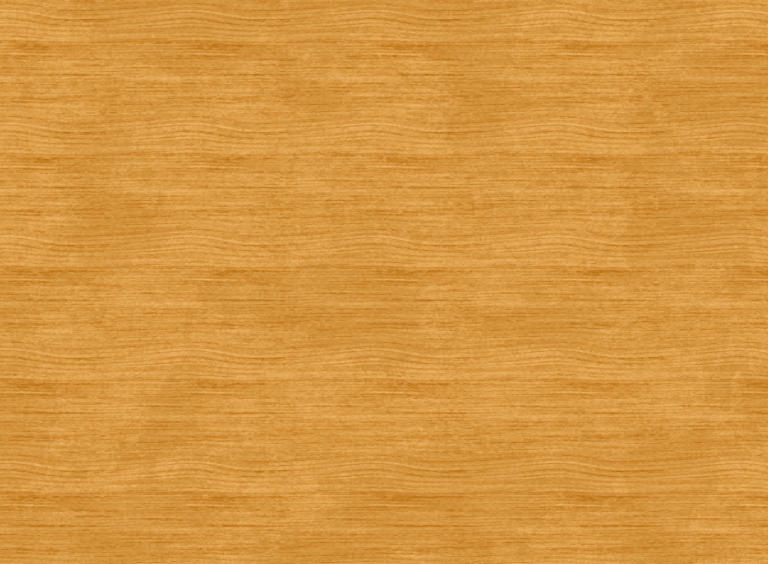
Write a Shadertoy shader that draws this texture.

```glsl
const float TAU = 6.2831853;

float hash(vec2 p) {
    vec3 q = fract(p.xyx * vec3(0.1031, 0.1030, 0.0973));
    q += dot(q, q.yzx + 33.33);
    return fract((q.x + q.y) * q.z);
}

// Value noise that repeats after a whole number of cells
float noise(vec2 p, vec2 period) {
    vec2 i = floor(p), f = fract(p);
    f = f * f * (3.0 - 2.0 * f);
    vec2 a = mod(i, period), b = mod(i + 1.0, period);
    return mix(mix(hash(a), hash(vec2(b.x, a.y)), f.x),
               mix(hash(vec2(a.x, b.y)), hash(b), f.x), f.y);
}

float fbm(vec2 p, float gain) {
    float sum = 0.0, total = 0.0, amp = 1.0;
    for (int i = 0; i < 6; i++) {
        sum += amp * noise(p, vec2(997.0));
        total += amp;
        p = mat2(1.6, 1.2, -1.2, 1.6) * p + 17.3;
        amp *= gain;
    }
    return sum / total;
}

// Grain threads, centred on zero, in cells of one tile
float threads(vec2 tile, vec2 cells) {
    return noise(tile * cells + cells.y * 0.37, cells) - 0.5;
}

// Signed distance to a height that recurs in every grain tile
float tileOffset(float y, float height) {
    return (fract((y - height) / 0.2 + 0.5) - 0.5) * 0.2;
}

float line(float d, float width) {
    return exp(-d * d / (width * width));
}

void mainImage(out vec4 fragColor, in vec2 fragCoord) {
    vec2 p = fragCoord / iResolution.y;

    // Bend the grain into shallow crests along one band of each tile
    float phase = TAU * p.x / 0.325;
    float band = line(tileOffset(p.y, 0.172), 0.032);
    float bend = 0.0048 * cos(phase) + 0.0013 * sin(2.0 * phase + 0.7);
    float ripple = 0.0007 * sin(phase + 2.0) + 0.0003 * sin(3.0 * phase);
    float y = p.y - bend * band - ripple;

    // Long hairline threads over faint broader bands
    vec2 tile = vec2(p.x / 0.325, y / 0.2);
    float grain = 0.4 * threads(tile, vec2(1.0, 8.0));
    grain += 0.5 * threads(tile, vec2(2.0, 23.0));
    grain += 1.5 * threads(tile, vec2(2.0, 47.0));
    grain += 2.3 * threads(tile, vec2(3.0, 73.0));

    // Sparse dark hairlines broken into dashes
    float dark = threads(tile + 0.31, vec2(3.0, 61.0));
    float gaps = noise(vec2(p.x * 110.0, y * 290.0), vec2(997.0));
    grain -= 1.7 * smoothstep(0.12, 0.32, dark) * smoothstep(0.15, 0.6, gaps);

    // Specks stretched a little along the grain
    float specks = noise(vec2(p.x * 230.0, y * 373.0) + 31.0, vec2(997.0));
    grain += 1.7 * (specks - 0.5);

    // Dark creases beneath the crests, with pale edges
    float crest = smoothstep(-0.5, 0.8, cos(phase - 0.4));
    grain -= 2.0 * crest * line(tileOffset(y, 0.172), 0.0012);
    grain += 1.4 * crest * line(tileOffset(y, 0.1752), 0.0014);
    grain -= 1.3 * (1.0 - crest) * line(tileOffset(y, 0.186), 0.0011);
    grain -= 1.0 * crest * line(tileOffset(y, 0.161), 0.0011);

    // Broken pale threads
    float dash = smoothstep(0.2, 1.0, cos(phase - 1.1));
    grain += 2.4 * dash * line(tileOffset(y, 0.104), 0.0013);
    grain += 1.4 * (1.0 - dash) * gaps * line(tileOffset(y, 0.098), 0.0012);

    // Stains eaten away at their edges by fine crumbs
    float cloud = fbm(p * vec2(6.0, 7.0) + 8.0, 0.6);
    float crumbs = fbm(p * vec2(42.0, 66.0) + 71.0, 0.85);
    float ragged = cloud + 0.55 * (crumbs - 0.5) - 0.04 * (p.y - 0.5);
    float stain = 1.0 - smoothstep(0.467, 0.497, ragged);

    // Small scattered flecks, gathered in loose patches
    float patches = smoothstep(0.4, 0.65, noise(p * 9.0 + 5.0, vec2(997.0)));
    float flecks = fbm(p * vec2(60.0, 120.0) + 143.0, 0.8);
    stain = max(stain, smoothstep(0.56 - 0.05 * patches, 0.62, flecks));

    vec3 wood = vec3(0.863, 0.619, 0.291);
    wood += vec3(0.027, 0.037, 0.047) * grain;
    wood -= vec3(0.030, 0.034, 0.037) * stain;
    fragColor = vec4(clamp(wood, 0.0, 1.0), 1.0);
}
```
